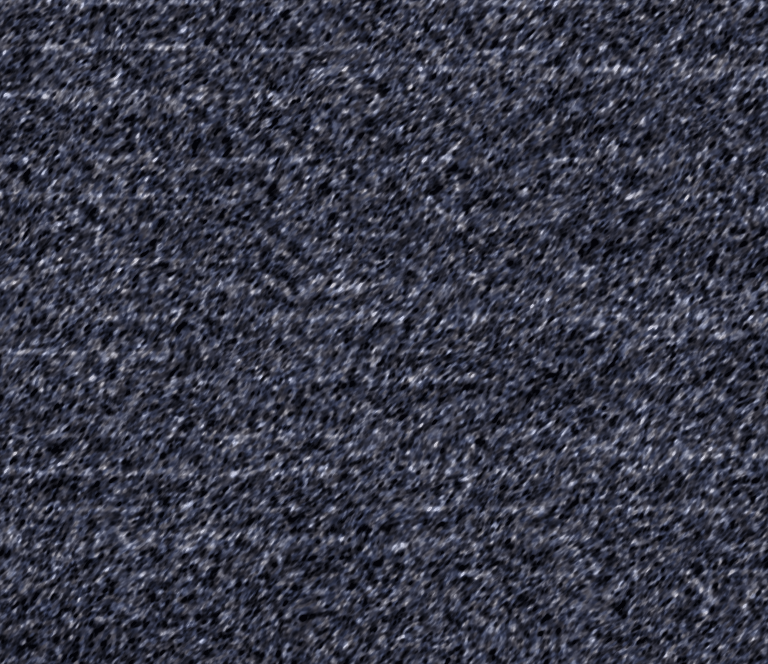
A Shadertoy shader for this texture:

```glsl
#define GRAIN_SIZE vec2(0.0098, 0.0050)
#define GRAIN_ANGLE 0.72
#define GRAIN_FOCUS 4.4
#define GRAIN_CONTRAST 0.88
#define FLECK_CONTRAST 0.62
#define FIBRE_CONTRAST 1.1
#define RIB_CONTRAST 0.65
#define BAND_CONTRAST 0.62
#define STREAK_ROWS 72.0
#define STREAK_GAIN 0.95
#define TINT_SPREAD 0.04

float hash(vec2 p) {
    return fract(sin(dot(p, vec2(127.1, 311.7))) * 43758.5453);
}

float noise(vec2 p) {
    vec2 cell = floor(p);
    vec2 f = fract(p);
    f = f * f * (3.0 - 2.0 * f);
    float low = mix(hash(cell), hash(cell + vec2(1.0, 0.0)), f.x);
    float high = mix(hash(cell + vec2(0.0, 1.0)), hash(cell + vec2(1.0)), f.x);
    return mix(low, high, f.y);
}

// Scattered soft grains: x is a roughly unit-variance tone, y a tint in -1..1
vec2 grains(vec2 q) {
    vec2 home = floor(q);
    float tone = 0.0, tint = 0.0, weightSum = 0.0, squareSum = 0.0;
    for (int j = -1; j <= 1; j++) {
        for (int i = -1; i <= 1; i++) {
            vec2 cell = home + vec2(i, j);
            vec2 jitter = 0.1 + 0.8 * vec2(hash(cell + 17.3), hash(cell + 41.9));
            vec2 d = q - cell - jitter;
            float w = exp(-GRAIN_FOCUS * dot(d, d));
            float level = 2.45 * (hash(cell + 5.7) + hash(cell + 73.1) - 1.0);
            tone += w * level;
            tint += w * (2.0 * hash(cell + 29.5) - 1.0);
            weightSum += w;
            squareSum += w * w;
        }
    }
    return vec2(tone * inversesqrt(squareSum + 0.12), tint / (weightSum + 0.1));
}

mat2 turn(float angle) {
    float c = cos(angle), s = sin(angle);
    return mat2(c, -s, s, c);
}

// Long, thin bright weft lines, broken into dashes
float streaks(vec2 p) {
    float row = p.y * STREAK_ROWS + 0.5 * noise(p * vec2(5.0, 2.0));
    float run = noise(vec2(p.x * 0.6 + 3.0, row));
    float dash = noise(vec2(p.x * 14.0, row + 150.0));
    return smoothstep(0.55, 0.90, 0.74 * run + 0.26 * dash);
}

// Skewed response: deep shadows, few strong highlights
float toneCurve(float z) {
    z = clamp(z, -2.0, 2.7);
    return 0.217 + z * (0.126 + z * (0.020 + z * 0.004));
}

void mainImage(out vec4 fragColor, in vec2 fragCoord) {
    vec2 p = fragCoord / iResolution.y;

    // Slanted yarn frame with a gently wandering direction
    vec2 warped = p + 0.008 * vec2(noise(p * 14.0), noise(p * 14.0 + 60.0));
    vec2 yarn = turn(GRAIN_ANGLE) * warped;
    vec2 grain = grains(yarn / GRAIN_SIZE);

    // Smaller, steeper flecks break up the grains
    vec2 steep = turn(GRAIN_ANGLE + 0.25) * warped;
    float fleck = grains(steep / (0.72 * GRAIN_SIZE) + 300.0).x;

    // Fine fibres, vertical ribs and broad horizontal shading
    float fibre = noise(yarn * vec2(150.0, 340.0)) - 0.5;
    float rib = noise(p * vec2(95.0, 7.0)) - 0.5;
    float band = 0.55 * noise(p * vec2(1.2, 11.0)) + 0.45 * noise(p * vec2(2.0, 34.0)) - 0.5;

    float z = GRAIN_CONTRAST * grain.x + FLECK_CONTRAST * fleck
            + FIBRE_CONTRAST * fibre + RIB_CONTRAST * rib
            + BAND_CONTRAST * band + STREAK_GAIN * streaks(p) - 0.13;

    // Indigo dye fades to near black in the gaps
    float tone = toneCurve(z);
    float dye = smoothstep(-0.12, 0.28, tone);
    float shift = TINT_SPREAD * grain.y * dye;
    vec3 indigo = vec3(-0.010 - 0.5 * shift, 0.0, 0.068 + shift);
    fragColor = vec4(clamp(tone + indigo * dye, 0.0, 1.0), 1.0);
}
```
